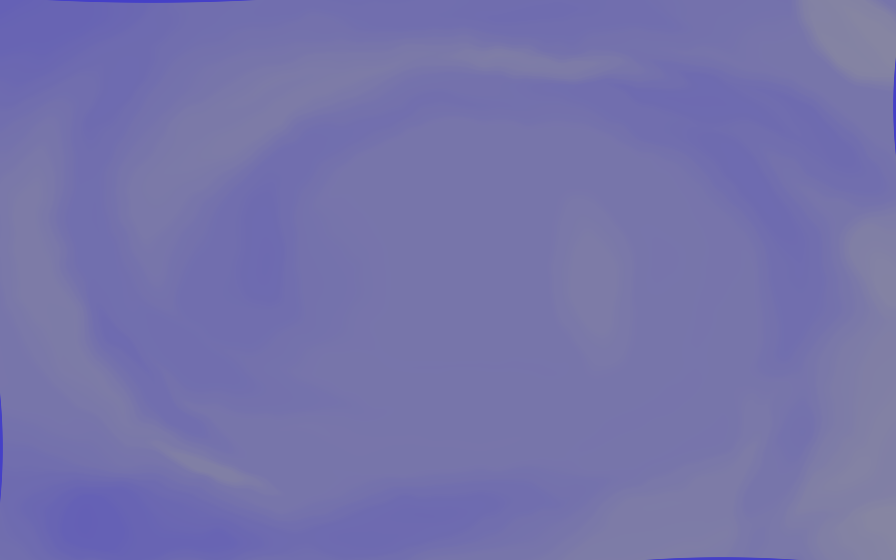
Give the GLSL for this background, as a WebGL 1 fragment shader.

```glsl
precision highp float;
// A calm painted vortex in slate blue and grey: one tone value is built from
// spiral brush arcs and soft elliptical dabs around an off-centre eye, roughened
// by noise, partly flattened into paint layers, then mapped to a colour ramp.

uniform vec2 u_resolution;

const float PI = 3.14159265;
const vec3 BLUE = vec3(0.36, 0.34, 0.73);
const vec3 GREY = vec3(0.55, 0.55, 0.62);
const vec3 BARE_EDGE = vec3(0.27, 0.25, 0.78);
const vec2 EYE = vec2(0.823, 0.521);   // centre of the vortex
const float STRETCH = 1.5;             // horizontal stretch of the vortex
const float BASE_TONE = 0.56;
const float CONTRAST = 0.74;           // overall strength of the brush work
const float WOBBLE = 0.03;             // raggedness of the brush edges
const float STREAK = 0.08;             // strength of the bristle streaks
const float LAYERS = 16.0;             // number of flat paint tones
const float FLATNESS = 0.5;
const float SLIVER_DEPTH = 0.005;

float hash(vec2 cell) {
  vec3 h = fract(vec3(cell.xyx) * 0.1031);
  h += dot(h, h.yzx + 33.33);
  return fract((h.x + h.y) * h.z);
}

// Value noise that repeats along x after the given period.
float noise(vec2 p, float period) {
  vec2 i = floor(p);
  vec2 f = fract(p);
  f = f * f * (3.0 - 2.0 * f);
  float x0 = mod(i.x, period);
  float x1 = mod(i.x + 1.0, period);
  return mix(mix(hash(vec2(x0, i.y)), hash(vec2(x1, i.y)), f.x),
             mix(hash(vec2(x0, i.y + 1.0)), hash(vec2(x1, i.y + 1.0)), f.x), f.y);
}

float fbm(vec2 p) {
  float sum = 0.0;
  float amp = 0.5;
  for (int i = 0; i < 3; i++) {
    sum += amp * noise(p, 512.0);
    p = p * 2.0 + 17.0;
    amp *= 0.5;
  }
  return sum;
}

// Brush arc on a spiral; polar holds (angle, radius).
float arc(vec2 polar, float middle, float halfSpan, float radius, float slope, float width) {
  float turn = mod(polar.x - middle + PI, 2.0 * PI) - PI;
  float across = polar.y - radius - slope * turn;
  return 1.0 - smoothstep(0.4, 1.2, length(vec2(across / width, turn / halfSpan)));
}

// Rotated elliptical dab; softness sets how far its edge fades inward.
float dab(vec2 p, vec2 centre, vec2 size, float angle, float softness) {
  vec2 d = p - centre;
  float c = cos(angle);
  float s = sin(angle);
  d = vec2(c * d.x + s * d.y, c * d.y - s * d.x) / size;
  return 1.0 - smoothstep(1.0 - softness, 1.0, length(d));
}

// Shallow bow of bare canvas along one border.
float sliver(float depth, float along, float middle, float halfSpan) {
  float t = (along - middle) / halfSpan;
  float edge = SLIVER_DEPTH * (1.0 - t * t) - depth;
  return smoothstep(-0.5, 0.5, edge * u_resolution.y);
}

float paintTone(vec2 p) {
  vec2 q = (p - EYE) / vec2(STRETCH, 1.0);
  vec2 polar = vec2(atan(q.y, q.x), length(q));
  float tone = 0.0;

  // Broad washes in the corners, along the borders and left of the eye
  tone -= 0.50 * dab(p, vec2(0.0, 1.02), vec2(0.50, 0.38), -0.2, 1.0);
  tone -= 0.18 * dab(p, vec2(0.85, 1.0), vec2(0.85, 0.14), 0.0, 0.8);
  tone += 0.28 * dab(p, vec2(1.62, 0.2), vec2(0.24, 0.55), 0.0, 0.8);
  tone -= 0.20 * dab(p, vec2(0.05, 0.10), vec2(0.34, 0.22), -0.4, 0.8);
  tone -= 0.32 * dab(p, vec2(0.27, 0.06), vec2(0.28, 0.12), -0.1, 0.6);
  tone -= 0.30 * dab(p, vec2(0.70, 0.06), vec2(0.48, 0.11), 0.18, 0.9);
  tone += 0.18 * dab(p, vec2(1.24, 0.05), vec2(0.38, 0.13), 0.38, 0.5);
  tone -= 0.14 * dab(p, vec2(0.44, 0.50), vec2(0.30, 0.24), 0.0, 1.0);

  // Spiral arms, light and dark
  tone += 0.15 * arc(polar, 2.25, 1.10, 0.370, 0.0, 0.075);
  tone += 0.20 * arc(polar, 1.27, 0.42, 0.382, -0.07, 0.030);
  tone -= 0.14 * arc(polar, 1.40, 2.10, 0.325, -0.052, 0.060);
  tone -= 0.10 * arc(polar, 0.10, 0.80, 0.400, -0.07, 0.065);
  tone -= 0.08 * arc(polar, 3.10, 0.90, 0.275, -0.01, 0.090);
  tone -= 0.14 * arc(polar, 3.25, 1.10, 0.415, -0.13, 0.055);
  tone += 0.14 * arc(polar, 3.25, 0.85, 0.500, -0.06, 0.045);
  tone -= 0.20 * arc(polar, 3.65, 0.42, 0.435, -0.04, 0.034);
  tone += 0.20 * arc(polar, 4.02, 0.18, 0.462, -0.10, 0.015);
  tone -= 0.22 * arc(polar, 0.64, 0.50, 0.460, -0.15, 0.060);

  // Separate dabs: corner, right border, lower right and the pale crescent
  tone += 0.38 * dab(p, vec2(1.53, 0.95), vec2(0.17, 0.09), -0.6, 0.4);
  tone += 0.16 * dab(p, vec2(1.61, 0.54), vec2(0.11, 0.12), 0.2, 0.4);
  tone += 0.12 * dab(p, vec2(1.37, 0.25), vec2(0.08, 0.13), -0.35, 0.6);
  tone -= 0.16 * dab(p, vec2(1.39, 0.15), vec2(0.065, 0.21), -0.35, 0.6);
  tone += 0.14 * dab(p, vec2(1.54, 0.04), vec2(0.13, 0.08), 0.4, 0.4);
  tone += 0.16 * dab(p, vec2(1.06, 0.50), vec2(0.10, 0.20), 0.1, 0.8);

  // Bristle streaks follow the spiral and fade towards the eye
  float cells = 10.0;
  float spin = (polar.x / (2.0 * PI) + 0.5 + polar.y * 0.4) * cells;
  float streak = noise(vec2(spin, polar.y * 26.0), cells) - 0.5;
  tone += STREAK * streak * smoothstep(0.05, 0.4, polar.y);
  return BASE_TONE + CONTRAST * tone;
}

void main() {
  vec2 p = gl_FragCoord.xy / u_resolution * vec2(1.6, 1.0);
  vec2 ragged = vec2(fbm(p * 9.0), fbm(p * 9.0 + 40.0)) - 0.44;
  float tone = paintTone(p + 2.0 * WOBBLE * ragged);

  // Flatten part of the tone into layers with softened steps
  float level = tone * LAYERS;
  float flatTone = (floor(level) + smoothstep(0.35, 0.65, fract(level))) / LAYERS;
  tone = clamp(mix(tone, flatTone, FLATNESS), 0.0, 1.0);
  vec3 colour = mix(BLUE, GREY, tone);

  // Bare canvas at the four borders
  float bare = sliver(1.0 - p.y, p.x, 0.27, 0.19);
  bare = max(bare, sliver(1.6 - p.x, p.y, 0.81, 0.09));
  bare = max(bare, sliver(p.x, p.y, 0.20, 0.10));
  bare = max(bare, sliver(p.y, p.x, 1.29, 0.14));
  gl_FragColor = vec4(mix(colour, BARE_EDGE, bare), 1.0);
}
```
